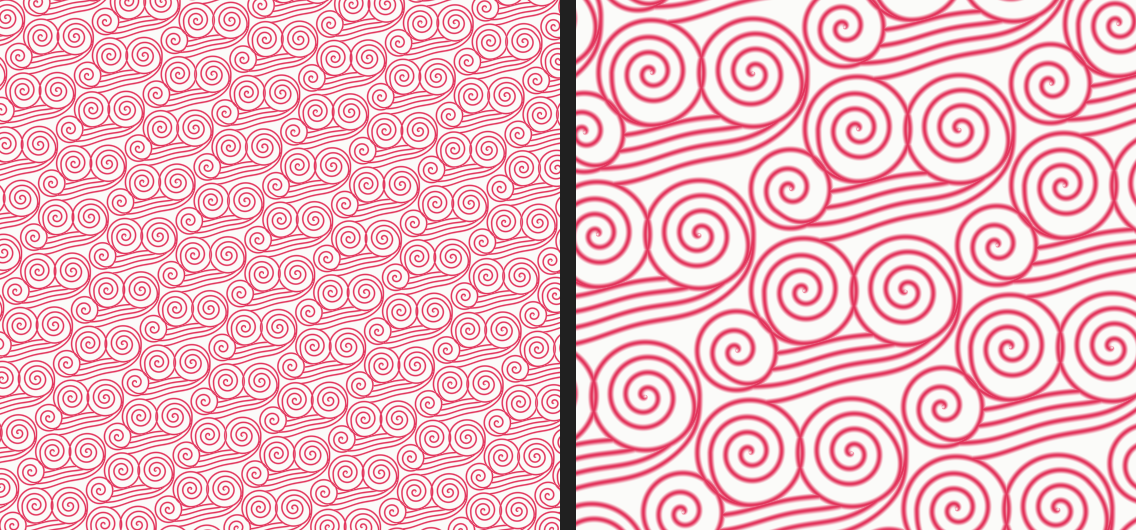
Left: the whole. Right: its middle third, enlarged.
Write a WebGL 1 fragment shader that draws this pattern.

```glsl
precision highp float;
uniform vec2 u_resolution;

// Lengths are in design units, with y pointing down
const float UNITS_ACROSS = 1152.0;
const vec2 ORIGIN = vec2(577.0, 452.0);
const vec2 STEP_A = vec2(141.5, 38.7);
const vec2 STEP_B = vec2(-36.9, 110.9);
const vec2 MOTIF_MIDDLE = vec2(30.0, 25.0);

const vec2 RIGHT_CURL = vec2(70.0, 0.0);
const vec2 SMALL_CURL = vec2(-46.0, 41.0);
const float LEFT_RADIUS = 36.0;
const float RIGHT_RADIUS = 37.0;
const float SMALL_RADIUS = 27.0;
const float RIM_GAP = 9.0;
const float PITCH = 10.5;
const float LEAD_IN = 0.25;
const float EYE = 2.6;

const float TAIL_LEFT = -45.0;
const float TAIL_RIGHT = 107.0;
const float TAIL_DROP = 70.0;
const float TAIL_POWER = 3.2;
const float TAIL_SPREAD = 0.14;
const float TAIL_INSET = 6.0;
const float WAVE_HEIGHT = 2.0;
const float WAVE_LENGTH = 90.0;

const float HALF_LINE = 1.55;
const float SOFTNESS = 1.6;
const vec3 PAPER = vec3(0.985, 0.985, 0.975);
const vec3 INK = vec3(0.885, 0.2, 0.355);

const float TAU = 6.28319;
const float FAR = 1000.0;

float cross2(vec2 a, vec2 b) {
  return a.x * b.y - a.y * b.x;
}

// Returns the distance to the curl's lines (x) and to its disc (y).
// The spiral leaves the rim at the turn named by start.
vec2 curl(vec2 q, float radius, float hand, float start) {
  float r = max(length(q), 0.01);
  float disc = r - radius;
  if (disc > 0.0) return vec2(disc);

  float turn = fract(hand * atan(q.y, q.x) / TAU - start);
  float outer = radius - RIM_GAP - PITCH * (turn - LEAD_IN);
  float first = step(turn, LEAD_IN);
  float ring = max(floor((outer - r) / PITCH + 0.5), first);
  float slope = PITCH / (TAU * r);
  float spiral = abs(outer - ring * PITCH - r) * inversesqrt(1.0 + slope * slope);
  float lead = abs(r - radius + RIM_GAP * smoothstep(0.0, LEAD_IN, turn));
  if (first > 0.5) spiral = min(spiral, lead);
  return vec2(min(max(spiral, EYE - r), -disc), disc);
}

// Distance to the lines that sweep left from below the right curl
float tail(vec2 q) {
  if (q.x < TAIL_LEFT || q.y < 0.0) return FAR;
  float y = max(q.y - WAVE_HEIGHT * sin(TAU * (q.x - 50.0) / WAVE_LENGTH), 0.01);
  float nearest = FAR;
  for (int k = 0; k < 4; k++) {
    float drop = TAIL_DROP * (1.0 - TAIL_SPREAD * float(k));
    float reach = TAIL_RIGHT * pow(y / drop, TAIL_POWER);
    float slope = TAIL_POWER * reach / y;
    float x = TAIL_RIGHT - TAIL_INSET * float(k) - reach;
    nearest = min(nearest, abs(q.x - x) * inversesqrt(1.0 + slope * slope));
  }
  return nearest;
}

void main() {
  float unitsPerPixel = UNITS_ACROSS / u_resolution.x;
  vec2 p = vec2(gl_FragCoord.x, u_resolution.y - gl_FragCoord.y) * unitsPerPixel - ORIGIN;

  // Nearest cloud on the slanted lattice
  vec2 fromMiddle = p - MOTIF_MIDDLE;
  vec2 lattice = vec2(cross2(fromMiddle, STEP_B), cross2(STEP_A, fromMiddle)) / cross2(STEP_A, STEP_B);
  vec2 cell = floor(lattice + 0.5);

  // Gather that cloud and its neighbours
  vec2 curls = vec2(FAR);
  float tails = FAR;
  for (int j = -1; j <= 1; j++) {
    for (int i = -1; i <= 1; i++) {
      vec2 id = cell + vec2(float(i), float(j));
      vec2 q = p - id.x * STEP_A - id.y * STEP_B;
      curls = min(curls, curl(q, LEFT_RADIUS, 1.0, 0.25));
      curls = min(curls, curl(q - RIGHT_CURL, RIGHT_RADIUS, -1.0, -0.125));
      curls = min(curls, curl(q - SMALL_CURL, SMALL_RADIUS, 1.0, 0.1));
      tails = min(tails, tail(q));
    }
  }

  // Curls hide the tails behind them
  float d = curls.y < 0.0 ? curls.x : min(curls.x, tails);
  float soft = max(SOFTNESS, 0.7 * unitsPerPixel);
  float ink = 1.0 - smoothstep(HALF_LINE - soft, HALF_LINE + soft, d);
  gl_FragColor = vec4(mix(PAPER, INK, ink), 1.0);
}
```
